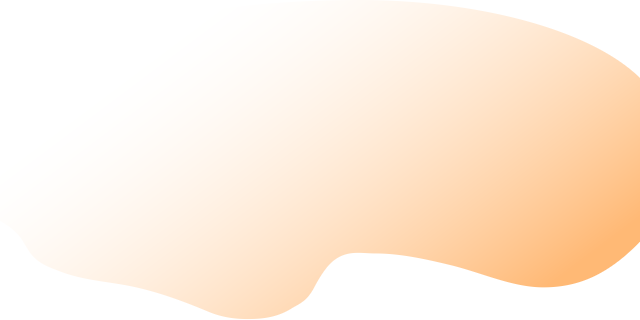
Reproduce this background procedurally as a Shadertoy shader.

```glsl
// A soft peach blob with a wavy lower edge, fading to white at the upper left.

const vec3 WHITE = vec3(1.0);
const vec3 PEACH = vec3(1.0, 0.725, 0.46);

// Knots of the lower edge: x, height, slope.
const int KNOTS = 15;
const vec3 LOWER_EDGE[KNOTS] = vec3[KNOTS](
    vec3(0.0, 0.310, -0.6), vec3(0.057, 0.266, -1.1), vec3(0.104, 0.198, -1.0),
    vec3(0.182, 0.154, -0.4), vec3(0.391, 0.109, -0.18), vec3(0.651, 0.026, -0.42),
    vec3(0.773, 0.003, 0.0), vec3(0.911, 0.036, 0.62), vec3(0.982, 0.102, 1.9),
    vec3(1.042, 0.185, 0.8), vec3(1.172, 0.208, 0.0), vec3(1.406, 0.172, -0.24),
    vec3(1.698, 0.102, 0.0), vec3(1.875, 0.146, 0.55), vec3(2.0, 0.245, 1.05));

// Cubic through two knots, honouring their slopes.
float hermite(float x, vec3 a, vec3 b) {
    float width = b.x - a.x;
    float t = clamp((x - a.x) / width, 0.0, 1.0);
    float s = 1.0 - t;
    return s * s * ((1.0 + 2.0 * t) * a.y + t * width * a.z)
         + t * t * ((1.0 + 2.0 * s) * b.y - s * width * b.z);
}

float lowerEdge(float x) {
    float height = LOWER_EDGE[0].y;
    for (int i = 0; i < KNOTS - 1; i++) {
        if (x >= LOWER_EDGE[i].x) height = hermite(x, LOWER_EDGE[i], LOWER_EDGE[i + 1]);
    }
    return height;
}

// Elliptic arch, wider to the left of its crown.
float upperEdge(float x) {
    float dx = x - 1.12;
    float u = dx / (dx < 0.0 ? 1.2 : 0.956);
    return 0.6 + 0.4 * sqrt(max(1.0 - u * u, 0.0));
}

// Coverage from a vertical gap, corrected for the slope of the edge.
float coverage(float gap, float slope, float pixel) {
    return clamp(0.5 + gap / (pixel * sqrt(1.0 + slope * slope)), 0.0, 1.0);
}

// Diagonal fade that deepens towards the lower right.
vec3 peachFade(vec2 p) {
    float along = dot(vec2(p.x, 1.0 - p.y), vec2(0.6, 0.8));
    float t = clamp((along - 0.39) / 1.354, 0.0, 1.0);
    return mix(WHITE, PEACH, pow(t, 1.7));
}

void mainImage(out vec4 fragColor, in vec2 fragCoord) {
    float pixel = 1.0 / iResolution.y;
    vec2 p = fragCoord * pixel;

    float low = lowerEdge(p.x);
    float high = upperEdge(p.x);
    float lowSlope = (lowerEdge(p.x + pixel) - lowerEdge(p.x - pixel)) / (2.0 * pixel);
    float highSlope = (upperEdge(p.x + pixel) - upperEdge(p.x - pixel)) / (2.0 * pixel);

    float blob = coverage(p.y - low, lowSlope, pixel)
               * coverage(high - p.y, highSlope, pixel);
    fragColor = vec4(mix(WHITE, peachFade(p), blob), 1.0);
}
```
